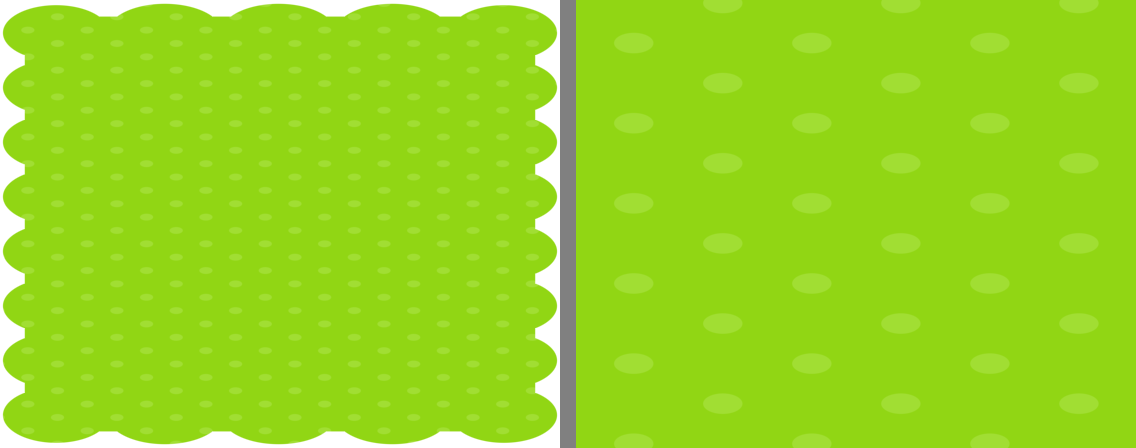
Left, the full canvas; right, a detail of the centre.
Give the GLSL for this pattern, as a WebGL 2 fragment shader.

```glsl
#version 300 es
precision highp float;

uniform vec2 u_resolution;
out vec4 fragColor;

// Approximate signed distance to an ellipse
float ellipse(vec2 p, vec2 radii) {
    float k = length(p / radii);
    return k * (k - 1.0) / max(length(p / (radii * radii)), 1e-4);
}

float box(vec2 p, vec2 halfSize) {
    vec2 d = abs(p) - halfSize;
    return length(max(d, 0.0)) + min(max(d.x, d.y), 0.0);
}

// Panel with eight scallops down each side and three between the corners
float scallopedPanel(vec2 p) {
    float d = box(p, vec2(0.4557, 0.3704));

    float row = clamp(floor(p.y / 0.0975), -4.0, 3.0) + 0.5;
    vec2 side = vec2(abs(p.x) - 0.3997, p.y - row * 0.0975);
    d = min(d, ellipse(side, vec2(0.095, 0.0495)));

    float x = p.x + 0.0026;
    float column = clamp(round(x / 0.2031), -1.0, 1.0);
    vec2 cap = vec2(x - column * 0.2031, abs(p.y) - 0.3411);
    return min(d, ellipse(cap, vec2(0.1029, 0.0521)));
}

// Oval dots, with every other column dropped by half a step
float ovalDots(vec2 p) {
    vec2 cell = vec2(0.0530, 0.0477);
    vec2 q = (p - vec2(0.0497, 0.7462)) / cell;
    float column = round(q.x);
    q.y += 0.5 * mod(column, 2.0);
    vec2 local = vec2(q.x - column, q.y - round(q.y)) * cell;
    return ellipse(local, vec2(0.0117, 0.0061));
}

void main() {
    // Canvas is one unit wide
    vec2 p = gl_FragCoord.xy / u_resolution * vec2(1.0, 0.8);
    float aa = 0.8 / u_resolution.x;

    vec3 lime = vec3(0.57, 0.84, 0.08);
    vec3 paleLime = vec3(0.63, 0.87, 0.20);
    vec3 white = vec3(1.0);

    float dots = 1.0 - smoothstep(-aa, aa, ovalDots(p));
    float panel = 1.0 - smoothstep(-aa, aa, scallopedPanel(p - vec2(0.5, 0.4)));

    vec3 color = mix(lime, paleLime, dots);
    fragColor = vec4(mix(white, color, panel), 1.0);
}
```
